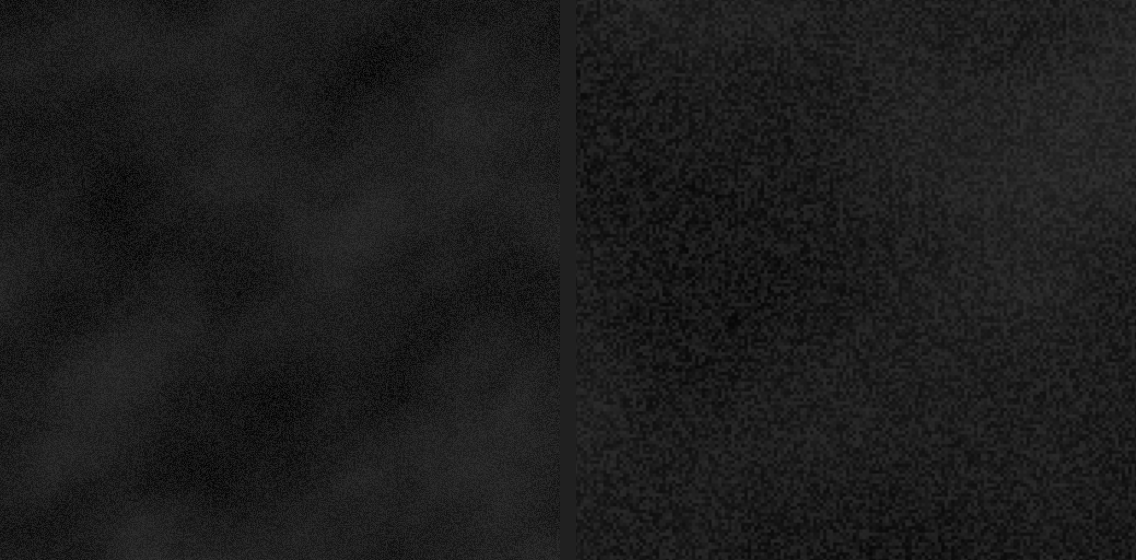
Left: the whole. Right: its middle third, enlarged.
Write a three.js fragment shader that draws this texture.

```glsl
varying vec2 vUv;

const float GRAIN_CELLS = 512.0;
const float CLOUD_CELLS = 4.6;
const vec3 SHADOW_COLOR = vec3(0.062);
const vec3 HAZE_COLOR = vec3(0.160);

float hash(vec2 p) {
  vec3 q = fract(vec3(p.xyx) * 0.1031);
  q += dot(q, q.yzx + 33.33);
  return fract((q.x + q.y) * q.z);
}

vec2 gradient(vec2 cell) {
  float angle = 6.2832 * hash(cell + 71.0);
  return vec2(cos(angle), sin(angle));
}

float gradientNoise(vec2 p) {
  vec2 i = floor(p);
  vec2 f = p - i;
  vec2 w = f * f * f * (f * (f * 6.0 - 15.0) + 10.0);
  vec2 e = vec2(1.0, 0.0);
  float low = mix(dot(gradient(i), f), dot(gradient(i + e), f - e), w.x);
  float high = mix(dot(gradient(i + e.yx), f - e.yx),
                   dot(gradient(i + 1.0), f - 1.0), w.x);
  return mix(low, high, w.y);
}

float fbm(vec2 p) {
  float sum = 0.0;
  float amplitude = 0.5;
  for (int octave = 0; octave < 4; octave++) {
    sum += amplitude * gradientNoise(p);
    p = p * 2.03 + vec2(17.3, 9.1);
    amplitude *= 0.48;
  }
  return sum;
}

// Independent grains at cell centres, blended softly between them
float grainNoise(vec2 uv, float cells) {
  vec2 p = uv * cells - 0.5;
  vec2 i = floor(p);
  vec2 w = smoothstep(0.15, 0.85, p - i);
  vec2 e = vec2(1.0, 0.0);
  float low = mix(hash(i + 11.0), hash(i + e + 11.0), w.x);
  float high = mix(hash(i + e.yx + 11.0), hash(i + 12.0), w.x);
  return mix(low, high, w.y) * 2.0 - 1.0;
}

// Turns the domain and stretches it along the given angle
vec2 stretchAlong(vec2 p, float angle, float stretch) {
  float c = cos(angle);
  float s = sin(angle);
  return vec2((c * p.x + s * p.y) / stretch, c * p.y - s * p.x);
}

void main() {
  // Broad smoky patches, drawn out slightly along a rising diagonal
  vec2 cloudPoint = stretchAlong(vUv, 0.55, 1.35) * CLOUD_CELLS;
  float cloud = clamp(0.5 + 1.35 * fbm(cloudPoint + 5.7), 0.0, 1.0);

  // Fine grain, harsher in the shadows and calmer in the haze
  float grain = grainNoise(vUv, GRAIN_CELLS);
  float grainStrength = mix(0.068, 0.038, cloud);

  vec3 color = mix(SHADOW_COLOR, HAZE_COLOR, cloud) + grain * grainStrength;
  gl_FragColor = vec4(clamp(color, 0.0, 1.0), 1.0);
}
```
